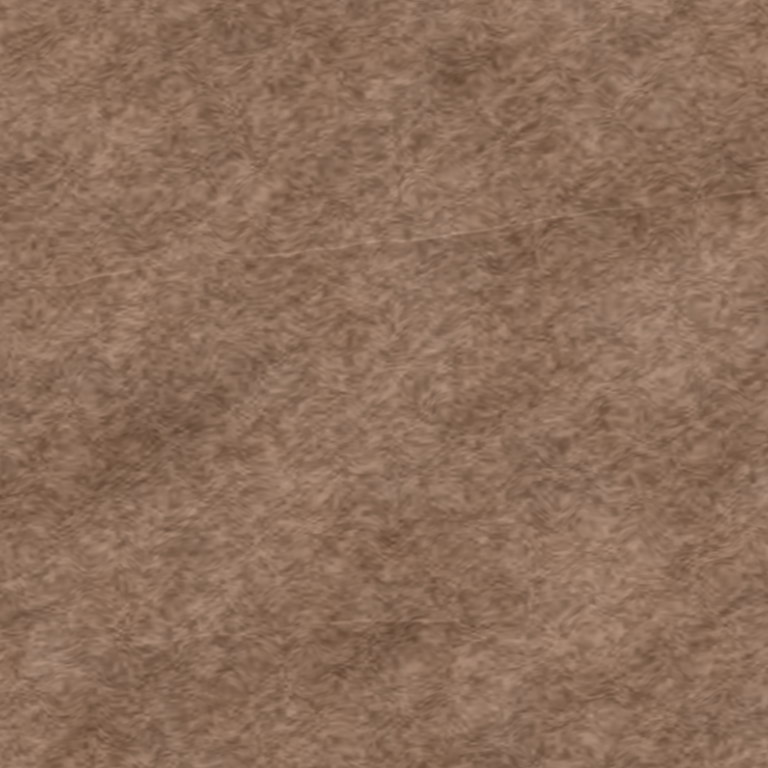
A WebGL 1 fragment shader for this texture:

```glsl
precision highp float;

uniform vec2 u_resolution;

const vec3 BASE_COLOR = vec3(0.555, 0.437, 0.357);
const vec3 TONE_TINT = vec3(1.0, 0.95, 0.93);
const vec3 HUE_DRIFT = vec3(0.012, -0.004, -0.014);

const vec2 FINE_SCALE = vec2(145.0, 235.0);
const vec2 FIBER_SCALE = vec2(62.0, 125.0);
const vec2 STREAK_SCALE = vec2(4.0, 13.0);
const float BLOTCH_SCALE = 11.0;
const float FINE_AMOUNT = 0.115;
const float FIBER_AMOUNT = 0.105;
const float BLOTCH_AMOUNT = 0.085;
const float STREAK_AMOUNT = 0.075;

const float FIBER_ANGLE = 0.1;
const float STREAK_ANGLE = 0.62;
const float WARP_SCALE = 28.0;
const float WARP_AMOUNT = 0.014;

const float CREASE_START = 0.13;
const float CREASE_SPACING = 0.485;
const float CREASE_SLOPE = 0.125;
const float CREASE_WIDTH = 0.0022;
const float CREASE_LIGHT = 0.07;
const float CREASE_SHADE = 0.045;
const float SHADE_DEPTH = 0.035;

float hash(vec2 p) {
  return fract(sin(dot(p, vec2(127.1, 311.7))) * 43758.5453);
}

// Value noise centred on zero
float noise(vec2 p) {
  vec2 cell = floor(p);
  vec2 f = fract(p);
  f = f * f * (3.0 - 2.0 * f);
  float low = mix(hash(cell), hash(cell + vec2(1.0, 0.0)), f.x);
  float high = mix(hash(cell + vec2(0.0, 1.0)), hash(cell + vec2(1.0)), f.x);
  return mix(low, high, f.y) - 0.5;
}

vec2 rotate(vec2 p, float angle) {
  float c = cos(angle);
  float s = sin(angle);
  return vec2(c * p.x + s * p.y, c * p.y - s * p.x);
}

float fbm(vec2 p) {
  float sum = 0.0;
  float weight = 0.65;
  for (int i = 0; i < 4; i++) {
    sum += weight * noise(p);
    p = rotate(p, 0.7) * 2.1 + 17.3;
    weight *= 0.6;
  }
  return sum;
}

// Short fibers, bent by a gentle warp
float fiberTone(vec2 uv) {
  vec2 bend = vec2(noise(uv * WARP_SCALE), noise(uv * WARP_SCALE + 41.7));
  vec2 p = rotate(uv + bend * WARP_AMOUNT, FIBER_ANGLE);
  float fine = noise(p * FINE_SCALE);
  float fiber = noise(rotate(p, 0.35) * FIBER_SCALE + 9.2)
              + 0.6 * noise(rotate(p, -0.5) * FIBER_SCALE * 1.4 + 63.1);
  return FINE_AMOUNT * fine + FIBER_AMOUNT * fiber;
}

// Soft patches and broad diagonal streaks
float patchTone(vec2 uv) {
  vec2 diagonal = rotate(uv, STREAK_ANGLE);
  float blotch = fbm(diagonal * BLOTCH_SCALE * vec2(0.8, 1.25) + 5.0);
  float streak = fbm(diagonal * STREAK_SCALE + 23.0);
  return BLOTCH_AMOUNT * blotch + STREAK_AMOUNT * streak;
}

// Faint broken ridges with shade below them
float creaseTone(vec2 uv) {
  float tone = 0.0;
  for (int i = 0; i < 2; i++) {
    float id = float(i);
    float wobble = 0.03 * noise(vec2(uv.x * 5.0, id * 7.0 + 3.0))
                 + 0.006 * noise(vec2(uv.x * 32.0, id * 5.0 + 11.0));
    float height = CREASE_START + id * CREASE_SPACING + CREASE_SLOPE * uv.x + wobble;
    float d = uv.y - height;
    float broken = noise(vec2(uv.x * 8.0, id * 13.0 + 2.0));
    float strength = smoothstep(-0.2, 0.35, broken) * (0.55 + 0.45 * id);
    float ridge = exp(-d * d / (CREASE_WIDTH * CREASE_WIDTH));
    float below = 1.0 - smoothstep(-0.004, 0.001, d);
    float shade = below * exp(min(d, 0.0) / SHADE_DEPTH);
    tone += CREASE_LIGHT * ridge * strength;
    tone -= CREASE_SHADE * shade * (0.35 + 0.65 * strength);
  }
  return tone;
}

void main() {
  vec2 uv = gl_FragCoord.xy / min(u_resolution.x, u_resolution.y);
  float tone = fiberTone(uv) + patchTone(uv) + creaseTone(uv);
  vec3 color = BASE_COLOR + TONE_TINT * tone;
  color += HUE_DRIFT * fbm(uv * 14.0 + 71.0);
  gl_FragColor = vec4(clamp(color, 0.0, 1.0), 1.0);
}
```
